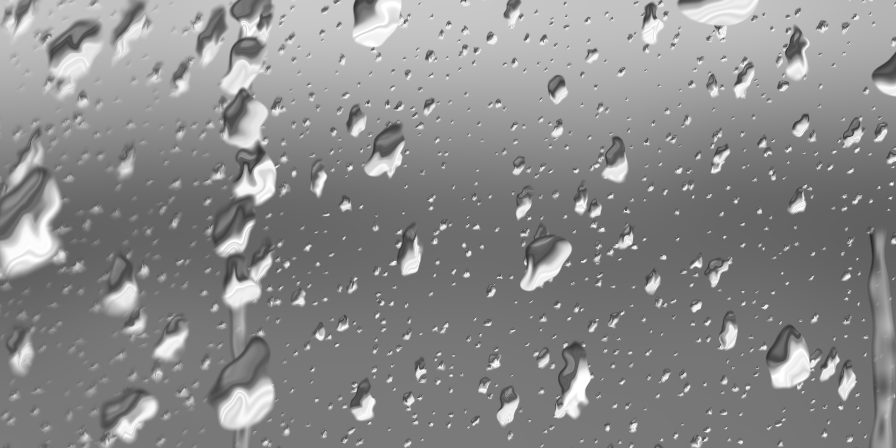
A Shadertoy shader for this texture:

```glsl
// Raindrops on a window in front of a soft grey sky, in black and white.
// Jittered grids scatter drops of four sizes; each one is a warped ellipse
// shaded like a lens: bright below, dark above. Focus is softer on the left.

float hash(vec2 p) {
    vec3 q = fract(p.xyx * 0.1031);
    q += dot(q, q.yzx + 33.33);
    return fract((q.x + q.y) * q.z);
}

float noise(vec2 p) {
    vec2 i = floor(p), f = fract(p);
    f = f * f * (3.0 - 2.0 * f);
    return mix(mix(hash(i), hash(i + vec2(1, 0)), f.x),
               mix(hash(i + vec2(0, 1)), hash(i + vec2(1, 1)), f.x), f.y);
}

// Hazy sky: bright at the top, a dark band across the middle
float sky(vec2 p) {
    float tone = mix(0.47, 0.78, smoothstep(0.52, 1.0, p.y));
    float band = exp(-pow((p.y - 0.45) / 0.16, 2.0));
    tone -= band * mix(0.085, 0.045, smoothstep(0.2, 1.2, p.x));
    tone -= 0.06 * p.y * smoothstep(1.2, 2.0, p.x);
    return tone + 0.05 * (noise(p * 3.0 + 7.0) - 0.5);
}

// Lays one drop over the tone; q is relative to its centre, size is half extent
float drop(float tone, vec2 q, vec2 size, float seed, float soft) {
    vec2 w = q / size.x * 1.1 + seed;
    q += size.x * 0.7 * (vec2(noise(w), noise(w + 40.0)) - 0.5);
    q.x -= (0.45 * hash(vec2(seed, 3.0)) - 0.05) * q.y;
    vec2 u = q / size;
    u.x *= 1.0 + mix(-0.3, 0.5, hash(vec2(seed, 8.0))) * clamp(u.y, -1.0, 1.0);
    float d = (length(u) - 1.0) * size.x;
    float mask = smoothstep(soft, -soft, d) * min(1.0, size.x / soft);

    // Refracted scene, upside down and folded by the curved water
    float blur = min(0.5, soft / size.x);
    float fold = u.y - 0.45 * u.x + 1.1 * (noise(u * vec2(1.8, 1.3) + seed) - 0.5);
    float body = mix(0.93, 0.3, smoothstep(-0.3 - blur, 0.3 + blur, fold));
    body = mix(body, 0.54, smoothstep(0.35, 0.9 + blur, fold));
    body += 0.2 * (noise(vec2(fold * 7.0, seed)) - 0.5) * (1.0 - blur);

    // Thin dark rim on the upper left
    float rim = smoothstep(-0.28, -0.05, d / size.x) * smoothstep(0.1, 0.9, u.y - u.x);
    body = mix(body, 0.16, 0.75 * rim * (1.0 - blur));
    return mix(tone, body, mask);
}

// Scatters drops on a jittered grid
float scatter(float tone, vec2 p, float cell, vec2 small, vec2 large,
              float chance, float soft) {
    for (int j = -1; j <= 1; j++)
    for (int i = -1; i <= 1; i++) {
        vec2 id = floor(p / cell) + vec2(i, j);
        vec2 key = id + cell * 731.0 + 50.0;
        if (hash(key) > chance) continue;
        vec2 jitter = vec2(hash(key + 11.3), hash(key + 27.7));
        float grow = hash(key + 61.9);
        vec2 size = mix(small, large, grow * grow);
        size.y *= mix(0.8, 1.4, hash(key + 83.1));
        vec2 centre = (id + 0.1 + 0.8 * jitter) * cell;
        tone = drop(tone, p - centre, size, hash(key + 5.5) * 90.0, soft);
    }
    return tone;
}

float trailPath(float x, float y) {
    return x + 0.05 * (noise(vec2(y * 8.0, x * 9.0)) - 0.5);
}

// Wavy run of water, dark on its left side and bright on its right
float trail(float tone, vec2 p, float x, float top, float soft) {
    float width = 0.012 + 0.016 * noise(vec2(p.y * 14.0, x + 4.0));
    float u = (p.x - trailPath(x, p.y)) / width;
    float mask = smoothstep(soft, -soft, (abs(u) - 1.0) * width);
    mask *= smoothstep(top, top - 0.03, p.y);
    float glint = noise(vec2(u * 1.5 + 9.0, p.y * 22.0));
    float body = 0.53 + 0.13 * u + 0.4 * (glint - 0.5);
    body -= 0.14 * smoothstep(0.5, 0.9, abs(u));
    return mix(tone, body, 0.85 * mask);
}

void mainImage(out vec4 fragColor, in vec2 fragCoord) {
    vec2 p = fragCoord / iResolution.y;
    float soft = mix(0.009, 0.0024, smoothstep(0.15, 0.85, p.x));
    float tone = sky(p);

    // Mist and small drops
    tone = scatter(tone, p, 0.034, vec2(0.0025, 0.003), vec2(0.007, 0.008), 0.55, soft);
    tone = scatter(tone, p, 0.075, vec2(0.006, 0.008), vec2(0.014, 0.019), 0.5, soft);

    // Runs of water, with a chain of drops down the left one
    tone = trail(tone, p, 0.55, 1.1, soft);
    tone = trail(tone, p, 1.96, 0.5, soft);
    for (int i = 0; i < 6; i++) {
        float k = float(i), y = 0.98 - 0.122 * k;
        vec2 size = vec2(0.03 + 0.015 * hash(vec2(k, 2.0)), 0.066);
        tone = drop(tone, p - vec2(trailPath(0.55, y), y), size, k * 7.3 + 2.0, soft);
    }

    // Medium and large drops
    tone = scatter(tone, p, 0.17, vec2(0.015, 0.028), vec2(0.032, 0.06), 0.58, soft);
    tone = scatter(tone, p, 0.37, vec2(0.042, 0.06), vec2(0.078, 0.11), 0.5, soft);

    fragColor = vec4(vec3(clamp(tone, 0.0, 1.0)), 1.0);
}
```
